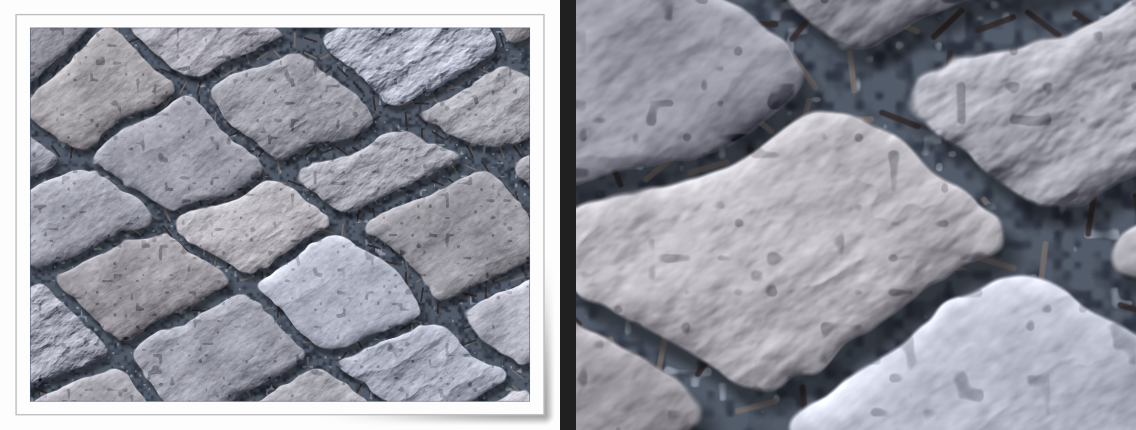
Left: the whole. Right: its middle third, enlarged.
Give the GLSL for this texture, as a Shadertoy shader.

```glsl
// Worn grey cobblestones in gritty mortar, framed by a white mat with a thin line.
// Stones are rounded quads on a jittered slanted lattice, lit from their height;
// the mat is plain white along all four canvas edges, so the result tiles.

// Layout, in units of the canvas height
const mat2 LATTICE = mat2(0.190, -0.155, 0.280, 0.152);
const float JITTER = 0.42;
const float GAP = 0.015;
const float ROUNDING = 0.035;
const float BEVEL = 0.013;
const float RELIEF = 0.050;
const vec2 LIGHT = vec2(-0.50, 0.86);
const vec2 SHADOW_REACH = vec2(-0.010, 0.016);

// Paving and frame rectangles, as fractions of the canvas
const vec4 PAVING = vec4(0.0534, 0.066, 0.9466, 0.936);
const vec4 FRAME = vec4(0.0287, 0.0355, 0.9714, 0.966);

const vec3 PAPER = vec3(0.992);
const vec3 LINE_GREY = vec3(0.74);
const vec3 COOL_STONE = vec3(0.630, 0.655, 0.725);
const vec3 WARM_STONE = vec3(0.665, 0.650, 0.670);
const vec3 MORTAR = vec3(0.325, 0.360, 0.415);
const vec3 SOIL = vec3(0.170, 0.190, 0.240);
const vec3 TWIG_DARK = vec3(0.190, 0.150, 0.150);
const vec3 TWIG_PALE = vec3(0.480, 0.440, 0.430);

float hash(vec2 p) {
    return fract(sin(dot(p, vec2(127.1, 311.7))) * 43758.5453);
}

vec2 hash2(vec2 p) {
    return vec2(hash(p), hash(p + 57.3));
}

float noise(vec2 p) {
    vec2 i = floor(p), f = fract(p);
    f = f * f * (3.0 - 2.0 * f);
    return mix(mix(hash(i), hash(i + vec2(1, 0)), f.x),
               mix(hash(i + vec2(0, 1)), hash(i + 1.0), f.x), f.y);
}

float fbm(vec2 p) {
    float sum = 0.0, gain = 0.5;
    for (int i = 0; i < 5; i++) {
        sum += gain * noise(p);
        p = mat2(1.6, 1.2, -1.2, 1.6) * p + 7.7;
        gain *= 0.5;
    }
    return sum;
}

float smoothMax(float a, float b, float k) {
    float h = max(k - abs(a - b), 0.0) / k;
    return max(a, b) + 0.25 * k * h * h;
}

vec2 corner(vec2 cell) {
    return LATTICE * (cell + JITTER * (hash2(cell) - 0.5));
}

// Signed distance to the rounded quad spanned by a cell's four corners
float quadDistance(vec2 p, vec2 cell) {
    float d = -1.0;
    vec2 a = corner(cell);
    for (int k = 1; k <= 4; k++) {
        vec2 b = corner(cell + vec2(k == 1 || k == 2, k == 2 || k == 3));
        vec2 edge = normalize(b - a);
        d = smoothMax(d, dot(p - a, vec2(edge.y, -edge.x)), ROUNDING);
        a = b;
    }
    return d;
}

// Nearest stone: x = signed distance, yz = its cell
vec3 nearestStone(vec2 p) {
    p += 0.026 * (vec2(noise(p * 11.0), noise(p * 11.0 + 31.0)) - 0.5);
    p += 0.008 * (vec2(noise(p * 45.0), noise(p * 45.0 + 17.0)) - 0.5);
    vec2 home = floor(inverse(LATTICE) * p);
    vec3 best = vec3(1.0, home);
    for (int y = -1; y <= 1; y++)
    for (int x = -1; x <= 1; x++) {
        vec2 cell = home + vec2(x, y);
        float d = quadDistance(p, cell) + GAP * (0.4 + 1.1 * hash(cell + 3.1));
        if (d < best.x) best = vec3(d, cell);
    }
    return best;
}

// Domed top with chipped ridges running up to the right
float stoneHeight(vec2 p, vec3 stone) {
    float dome = BEVEL * (1.0 - exp(-max(-stone.x, 0.0) / BEVEL));
    float rough = mix(0.25, 1.0, pow(hash(stone.yz + 9.4), 2.0));
    vec2 along = mat2(0.8, -0.6, 0.6, 0.8) * p;
    vec2 q = along * vec2(8.0, 15.0) + 13.0 * hash2(stone.yz);
    float ridge = abs(fbm(q) - 0.48);
    return dome + RELIEF * rough * (0.55 * fbm(q * 1.7 + 4.0) - 0.9 * ridge);
}

vec3 stoneColour(vec2 p, vec3 stone) {
    const float STEP = 0.0022;
    float h = stoneHeight(p, stone);
    vec2 px = p + vec2(STEP, 0), py = p + vec2(0, STEP);
    vec2 slope = vec2(stoneHeight(px, vec3(nearestStone(px).x, stone.yz)),
                      stoneHeight(py, vec3(nearestStone(py).x, stone.yz))) - h;
    float lit = clamp(-dot(slope / STEP, LIGHT), -1.0, 1.0);
    vec3 base = mix(COOL_STONE, WARM_STONE, hash(stone.yz + 1.7));
    base *= 0.92 + 0.18 * hash(stone.yz + 5.2);
    base += 0.20 * (fbm(p * 14.0) - 0.48) + 0.07 * (noise(p * 120.0) - 0.5);
    base -= 0.16 * smoothstep(0.80, 0.92, noise(p * 75.0 + 40.0));
    return base + lit * (lit > 0.0 ? 0.22 : 0.36);
}

// Gritty mortar with scattered twigs
vec3 mortarColour(vec2 p) {
    float grit = 0.55 * noise(p * 130.0) + 0.45 * fbm(p * 40.0);
    vec3 colour = mix(SOIL, MORTAR, smoothstep(0.12, 0.62, grit));
    colour += 0.22 * smoothstep(0.80, 0.95, noise(p * 95.0 + 11.0));
    vec2 g = p * 27.0, cell = floor(g);
    float angle = 6.2832 * hash(cell), litter = noise(p * 5.0 + 3.0);
    vec2 dir = vec2(cos(angle), sin(angle)), q = fract(g) - 0.5;
    float d = length(q - dir * clamp(dot(q, dir), -0.4, 0.4));
    float twig = (1.0 - smoothstep(0.03, 0.09, d)) * step(hash(cell + 8.0), litter);
    return mix(colour, mix(TWIG_DARK, TWIG_PALE, step(0.6, hash(cell + 2.0))), 0.8 * twig);
}

vec3 cobbles(vec2 p, float pixel) {
    vec3 stone = nearestStone(p);
    float dusk = 1.0 - smoothstep(-0.006, 0.008, nearestStone(p + SHADOW_REACH).x);
    vec3 ground = mortarColour(p) * (1.0 - 0.40 * dusk);
    float soft = max(pixel, 0.002);
    return mix(stoneColour(p, stone), ground, smoothstep(-soft, soft, stone.x));
}

float boxDistance(vec2 uv, vec4 box, float aspect) {
    vec2 d = abs(uv - 0.5 * (box.xy + box.zw)) - 0.5 * (box.zw - box.xy);
    d.x *= aspect;
    return length(max(d, 0.0)) + min(max(d.x, d.y), 0.0);
}

void mainImage(out vec4 fragColor, in vec2 fragCoord) {
    vec2 uv = fragCoord / iResolution.xy;
    float aspect = iResolution.x / iResolution.y, pixel = 1.0 / iResolution.y;
    float frame = boxDistance(uv, FRAME, aspect);
    float border = boxDistance(uv, PAVING, aspect);

    // Mat: curled-corner shadow at lower right, then the thin line
    float curl = smoothstep(0.55, 0.97, uv.x) * (1.0 - smoothstep(0.03, 0.42, uv.y));
    float shade = curl * step(0.0, frame) * (1.0 - smoothstep(0.0, 0.028, frame));
    vec3 paper = PAPER - 0.35 * shade;
    paper = mix(LINE_GREY, paper, smoothstep(0.0, 0.0008 + pixel, abs(frame)));

    // Paving with a dark hairline edge
    vec3 paving = cobbles(uv * vec2(aspect, 1.0), pixel);
    paving = mix(paving, SOIL * 1.8, 0.6 * smoothstep(-0.003, -0.001, border));
    vec3 colour = mix(paving, paper, smoothstep(-0.5 * pixel, 0.5 * pixel, border));
    fragColor = vec4(clamp(colour, 0.0, 1.0), 1.0);
}
```
